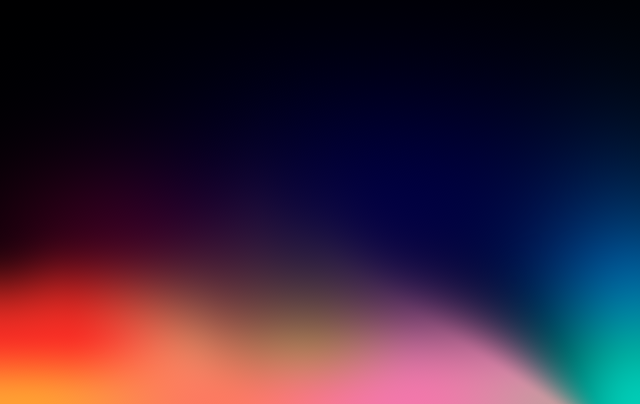
A Shadertoy shader for this background:

```glsl
const vec3 NAVY   = vec3(0.00, 0.00, 0.25);
const vec3 MAROON = vec3(0.20, 0.00, 0.05);
const vec3 TEAL   = vec3(0.00, 0.80, 0.69);
const vec3 AZURE  = vec3(0.00, 0.80, 1.15);
const vec3 AMBER  = vec3(1.00, 0.62, 0.20);
const vec3 CORAL  = vec3(0.99, 0.48, 0.38);
const vec3 PINK   = vec3(0.95, 0.47, 0.67);
const vec3 ASH    = vec3(0.76, 0.62, 0.62);
const vec3 RED    = vec3(1.00, 0.19, 0.15);
const vec3 PEACH  = vec3(1.00, 0.58, 0.42);
const vec3 SAND   = vec3(1.00, 0.72, 0.46);
const vec3 ORCHID = vec3(1.00, 0.55, 0.74);

// Elliptical Gaussian glow
float glow(vec2 p, vec2 centre, vec2 radius) {
    vec2 d = (p - centre) / radius;
    return exp(-dot(d, d));
}

// Falloff with adjustable reach and shoulder
float falloff(float height, float reach, float shoulder) {
    return exp(-pow(max(height, 0.0) / reach, shoulder));
}

// Four colours blended across three intervals
vec3 ramp(float x, vec4 stops, vec3 a, vec3 b, vec3 c, vec3 d) {
    vec3 col = mix(a, b, smoothstep(stops.x, stops.y, x));
    col = mix(col, c, smoothstep(stops.y, stops.z, x));
    return mix(col, d, smoothstep(stops.z, stops.w, x));
}

// Dark sky with navy and maroon haze
vec3 sky(vec2 p) {
    return NAVY * glow(p, vec2(0.62, 0.47), vec2(0.40, 0.36))
         + MAROON * glow(p, vec2(0.17, 0.40), vec2(0.20, 0.20));
}

// Teal light rising along the right side
vec3 tealLight(vec2 p) {
    vec3 tint = mix(TEAL, AZURE, smoothstep(0.1, 0.4, p.y));
    float side = (p.x - 1.0) / 0.165;
    return tint * exp(-side * side) * falloff(p.y, 0.38, 1.6);
}

// Warm light colour, from the ground upward
vec3 warmColour(vec2 p) {
    vec3 low = ramp(p.x, vec4(0.03, 0.33, 0.64, 0.92), AMBER, CORAL, PINK, ASH);
    vec3 high = ramp(p.x, vec4(0.10, 0.33, 0.48, 0.66), RED, PEACH, SAND, ORCHID);
    return mix(low, high, smoothstep(0.0, 0.18, p.y));
}

// Warm light coverage, cut by a slanted edge on the right
float warmCover(vec2 p) {
    float reach = mix(0.33, 0.25, smoothstep(0.1, 0.5, p.x));
    reach -= 0.02 * (1.0 - smoothstep(0.0, 0.1, p.x));
    float shoulder = mix(5.0, 1.6, smoothstep(0.08, 0.42, p.x))
                   + 0.4 * smoothstep(0.5, 0.66, p.x);
    float slant = p.x + 0.33 * p.y;
    float softness = 0.08 + 0.65 * p.y;
    float edge = 1.0 - smoothstep(0.94 - softness, 0.94, slant);
    return falloff(p.y, reach, shoulder) * edge;
}

// Interleaved noise used to hide banding
float grain(vec2 cell) {
    return fract(52.9829 * fract(dot(cell, vec2(0.06711, 0.00584)))) - 0.5;
}

void mainImage(out vec4 fragColor, in vec2 fragCoord) {
    vec2 p = fragCoord / iResolution.xy;
    vec3 colour = sky(p) + tealLight(p);
    colour = mix(colour, warmColour(p), warmCover(p));
    colour += grain(floor(fragCoord)) / 255.0;
    fragColor = vec4(clamp(colour, 0.0, 1.0), 1.0);
}
```
